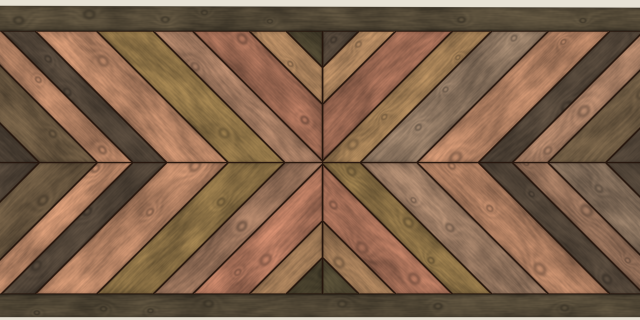
Reproduce this pattern procedurally as a WebGL 1 fragment shader.

```glsl
precision highp float;
// Stained wood panel: mitred planks form mirrored chevrons around one centre.
// Folding the plane into a quadrant makes each seam a line of constant
// |x| - |y|; gradient noise adds grain, stain blotches and scattered knots.
uniform vec2 u_resolution;

const vec2 CENTRE = vec2(1.008, 0.492);
const float HALF_HEIGHT = 0.4115;   // centre to inner edge of the rails
const float SEAM_WIDTH = 0.0026;
const float KNOT_SPACING = 0.19;
const float KNOT_CHANCE = 0.55;
const float GRAIN = 0.075;
const float BLOTCH = 0.22;

const vec3 WALL = vec3(0.91, 0.89, 0.84);
const vec3 GAP = vec3(0.15, 0.085, 0.05);
const vec3 RAIL = vec3(0.32, 0.28, 0.21);
const vec3 SLATE = vec3(0.32, 0.27, 0.22);
const vec3 MOSS = vec3(0.29, 0.26, 0.18);
const vec3 UMBER = vec3(0.45, 0.37, 0.27);
const vec3 ASH = vec3(0.54, 0.45, 0.37);
const vec3 OLIVE = vec3(0.57, 0.46, 0.28);
const vec3 TAN = vec3(0.67, 0.51, 0.36);
const vec3 MAUVE = vec3(0.64, 0.48, 0.38);
const vec3 ROSE = vec3(0.63, 0.42, 0.33);
const vec3 SALMON = vec3(0.71, 0.51, 0.39);

float hash(vec2 p) {
  vec3 q = fract(vec3(p.xyx) * 0.1031);
  q += dot(q, q.yzx + 33.33);
  return fract((q.x + q.y) * q.z);
}

float corner(vec2 cell, vec2 offset) {
  float angle = 6.2832 * hash(cell);
  return dot(vec2(cos(angle), sin(angle)), offset);
}

float gradientNoise(vec2 p) {
  vec2 i = floor(p), f = fract(p);
  vec2 u = f * f * f * (f * (f * 6.0 - 15.0) + 10.0);
  vec2 e = vec2(1.0, 0.0);
  return 1.4 * mix(mix(corner(i, f), corner(i + e, f - e), u.x),
                   mix(corner(i + e.yx, f - e.yx), corner(i + 1.0, f - 1.0), u.x), u.y);
}

// q.x runs along the board, q.y across it.
vec3 wood(vec3 stain, vec2 q, float width, float seed) {
  vec2 shift = vec2(seed * 3.7, seed * 1.9);
  float bend = 0.0, knot = 0.0, halo = 0.0;
  float cell = floor(q.x / KNOT_SPACING);
  for (int k = -1; k <= 1; k++) {
    vec2 id = vec2(cell + float(k) + 40.0, seed);
    float present = step(hash(id), KNOT_CHANCE);
    vec2 at = vec2((cell + float(k) + 0.2 + 0.6 * hash(id + 5.3)) * KNOT_SPACING,
                   width * (0.25 + 0.5 * hash(id + 9.1)));
    float size = 0.006 + 0.009 * hash(id + 2.7);
    float r = length((q - at) * vec2(0.75, 1.0)) / size;
    bend += present * exp(-0.16 * r * r);
    halo += present * exp(-0.35 * r * r);
    knot += present * exp(-5.0 * (r - 0.9) * (r - 0.9));
  }
  float warp = gradientNoise(q * vec2(4.0, 12.0) + shift);
  float rings = sin(6.2832 * (q.y * 34.0 + 1.7 * warp + 1.8 * bend));
  float fibre = gradientNoise(q * vec2(18.0, 190.0) + shift);
  float pores = gradientNoise(q * vec2(70.0, 120.0) + shift);
  float blotch = gradientNoise(q * vec2(6.0, 11.0) + shift + 17.0)
               + 0.5 * gradientNoise(q * vec2(17.0, 24.0) + shift);
  float tone = 1.0 + GRAIN * (0.55 * rings + fibre + 0.5 * pores) + BLOTCH * blotch;
  vec3 color = stain * tone;
  color = mix(color, stain * 1.2, 0.45 * min(halo, 1.0));
  return mix(color, stain * 0.58, 0.5 * min(knot, 1.0));
}

// Counts seams crossed, keeping the last one and the nearest distance.
void seam(float d, float edge, inout float board, inout float start, inout float gap) {
  if (d > edge) { board += 1.0; start = edge; }
  gap = min(gap, abs(d - edge) * 0.7071);
}

vec3 pick(vec2 side, vec3 upLeft, vec3 upRight, vec3 lowLeft, vec3 lowRight) {
  return mix(mix(lowLeft, lowRight, side.x), mix(upLeft, upRight, side.x), side.y);
}

vec3 stainOf(float board, vec2 side) {
  if (board < 0.5) return pick(side, MOSS, SLATE, MOSS, MOSS);
  if (board < 1.5) return pick(side, TAN * 0.94, TAN, TAN * 0.92, TAN * 0.9);
  if (board < 2.5) return pick(side, ROSE * 0.96, ROSE * 0.97, ROSE * 1.08, ROSE);
  if (board < 3.5) return pick(side, MAUVE, mix(OLIVE, TAN, 0.6), MAUVE * 0.92, OLIVE * 0.93);
  if (board < 4.5) return pick(side, OLIVE, ASH, OLIVE * 0.93, mix(ASH, MAUVE, 0.45));
  if (board < 5.5) return pick(side, SALMON, SALMON * 0.96, SALMON * 0.96, SALMON * 0.93);
  if (board < 6.5) return SLATE;
  if (board < 7.5) return pick(side, SALMON * 0.95, MAUVE * 1.04, SALMON, MAUVE * 0.87);
  if (board < 8.5) return pick(side, UMBER * 0.93, UMBER, UMBER * 0.91, ASH * 0.92);
  return SLATE * 0.92;
}

vec3 chevrons(vec2 p, float pixel) {
  vec2 fromCentre = p - CENTRE;
  vec2 side = step(vec2(0.0), fromCentre);
  vec2 folded = abs(fromCentre);
  float d = folded.x - folded.y;
  float board = 0.0, start = -0.42, gap = 1.0;
  seam(d, -0.297, board, start, gap);
  seam(d, -0.182, board, start, gap);
  seam(d, -0.005, board, start, gap);
  seam(d, 0.118, board, start, gap);
  seam(d, 0.295, board, start, gap);
  seam(d, 0.487, board, start, gap);
  seam(d, 0.593, board, start, gap);
  seam(d, 0.704, board, start, gap);
  seam(d, 0.885, board, start, gap);
  gap = min(gap, min(folded.x, folded.y + 0.0006));
  gap = min(gap, HALF_HEIGHT - folded.y);
  vec2 q = vec2(folded.x + folded.y, d - start) * 0.7071;
  float seed = board * 7.0 + side.x * 101.0 + side.y * 211.0 + 3.0;
  vec3 color = wood(stainOf(board, side), q, 0.1, seed);
  color *= 1.0 - 0.22 * exp(-gap / 0.006);   // rounded plank edges
  return mix(GAP, color, smoothstep(SEAM_WIDTH - pixel, SEAM_WIDTH + pixel, gap));
}

void main() {
  vec2 p = gl_FragCoord.xy / u_resolution * vec2(2.0, 1.0);
  float pixel = 0.75 / u_resolution.y;
  float height = p.y - CENTRE.y;
  vec3 color = chevrons(p, pixel);

  // Horizontal rails above and below the planks
  float railDepth = abs(height) - HALF_HEIGHT;
  vec3 rail = wood(RAIL, vec2(p.x, railDepth), 0.08, height > 0.0 ? 19.0 : 47.0);
  rail *= 1.0 - 0.45 * exp(-max(railDepth, 0.0) / 0.005);
  color = mix(color, rail, smoothstep(-pixel, pixel, railDepth));

  // Wall showing past the slightly tilted outer edges
  float outside = max(p.y - 0.982 + 0.003 * p.x, 0.009 - p.y);
  color *= 1.0 - 0.3 * exp(-abs(outside) / 0.004);
  color = mix(color, WALL, smoothstep(-pixel, pixel, outside));
  gl_FragColor = vec4(color, 1.0);
}
```
